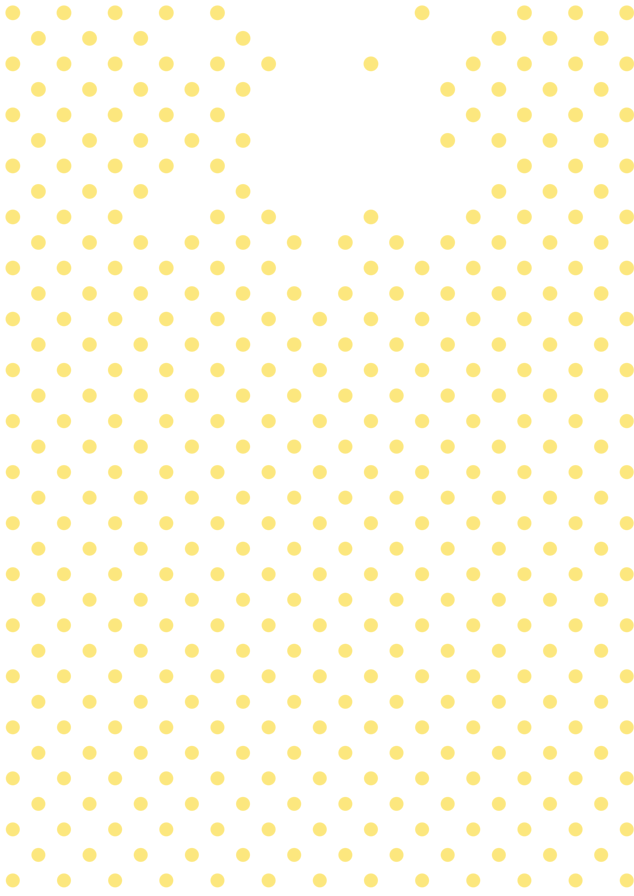
Give the GLSL for this pattern, as a Shadertoy shader.

```glsl
// Staggered yellow polka dots on white, with a ragged clearing near the top.

const vec3 PAPER = vec3(1.0);
const vec3 YELLOW = vec3(0.99, 0.907, 0.495);
const vec2 SPACING = vec2(0.02855, 0.02848); // in canvas heights
const float MARGIN = 0.0143;

// True when two whole-numbered cell coordinates agree.
bool same(float a, float b) {
    return abs(a - b) < 0.5;
}

bool sameCell(vec2 a, vec2 b) {
    return same(a.x, b.x) && same(a.y, b.y);
}

// Checkerboard cells carry the dots; rows count down from the top.
bool onLattice(vec2 cell) {
    return same(mod(cell.x + cell.y, 2.0), 0.0);
}

// The open block, apart from the few dots left inside it.
bool inClearing(vec2 cell) {
    bool block = abs(cell.x - 13.0) < 3.5 && cell.y < 8.5;
    bool survivor = same(abs(cell.y - 5.0), 3.0) && same(mod(cell.x, 4.0), 2.0);
    return block && !survivor && !sameCell(cell, vec2(16.0, 0.0));
}

// Single dots dropped around the clearing.
bool isStrayGap(vec2 cell) {
    bool corners = sameCell(abs(cell - vec2(12.0, 4.0)), vec2(5.0, 3.0));
    bool rightSide = sameCell(vec2(cell.x, abs(cell.y - 3.0)), vec2(18.0, 3.0));
    bool below = sameCell(abs(cell - vec2(9.0, 9.0)), vec2(3.0, 1.0))
        && (cell.x - 9.0) * (cell.y - 9.0) > 0.0;
    return corners || rightSide || below;
}

// Soft disc coverage.
float disc(vec2 offset, float radius, float softness) {
    return 1.0 - smoothstep(radius - softness, radius + softness, length(offset));
}

void mainImage(out vec4 fragColor, in vec2 fragCoord) {
    // Grid position, measured from the top left dot
    vec2 place = vec2(fragCoord.x, iResolution.y - fragCoord.y) / iResolution.y;
    vec2 grid = (place - MARGIN) / SPACING;
    vec2 cell = floor(grid + 0.5);

    // Dots shrink slightly down the sheet
    float radius = mix(0.288, 0.272, smoothstep(0.15, 0.65, place.y));
    float softness = 0.8 / (iResolution.y * SPACING.y);
    bool visible = onLattice(cell) && !inClearing(cell) && !isStrayGap(cell);
    float ink = visible ? disc(grid - cell, radius, softness) : 0.0;

    fragColor = vec4(mix(PAPER, YELLOW, ink), 1.0);
}
```
